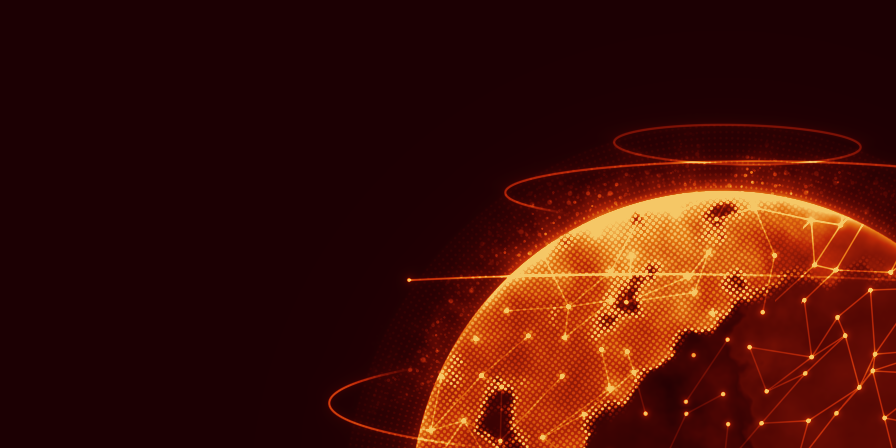
Give the GLSL for this background, as a Shadertoy shader.

```glsl
// A glowing ember globe rises at the lower right inside a dotted shell.
// Every layer adds to one scalar "heat", which a colour ramp turns into
// dark red, orange and pale gold; noise shapes the land and the particle clouds.

const vec2 GLOBE_CENTER = vec2(1.615, -0.125);
const float GLOBE_RADIUS = 0.698;
const float SHELL_RADIUS = 0.846;

vec2 hash2(vec2 p) {
    vec3 q = fract(p.xyx * vec3(0.1031, 0.1030, 0.0973));
    q += dot(q, q.yzx + 33.33);
    return fract((q.xx + q.yz) * q.zy);
}

float gradientNoise(vec2 p) {
    vec2 i = floor(p), f = fract(p);
    vec2 u = f * f * f * (f * (f * 6.0 - 15.0) + 10.0);
    vec4 corner;
    for (int k = 0; k < 4; k++) {
        vec2 o = vec2(k & 1, k >> 1);
        corner[k] = dot(hash2(i + o) * 2.0 - 1.0, f - o);
    }
    return mix(mix(corner.x, corner.y, u.x), mix(corner.z, corner.w, u.x), u.y);
}

float fbm(vec2 p) {
    float sum = 0.0, amp = 1.0;
    for (int i = 0; i < 4; i++) {
        sum += amp * gradientNoise(p);
        p = mat2(1.6, 1.2, -1.2, 1.6) * p + 7.3;
        amp *= 0.5;
    }
    return sum;
}

float stroke(float dist, float width, float px) {
    return 1.0 - smoothstep(width - px * 0.5, width + px, dist);
}

float segmentDistance(vec2 p, vec2 a, vec2 b) {
    vec2 pa = p - a, ba = b - a;
    return length(pa - ba * clamp(dot(pa, ba) / dot(ba, ba), 0.0, 1.0));
}

float dotGrid(vec2 p, float pitch, float radius, float px) {
    return stroke(length(fract(p / pitch) - 0.5) * pitch, radius, px);
}

float ellipseDistance(vec2 q, vec2 axes) {
    float f = length(q / axes);
    return abs(f - 1.0) * f / max(length(q / (axes * axes)), 1e-4);
}

// Soft round particles, one per jittered cell.
float particles(vec2 p, float pitch) {
    vec2 cell = floor(p / pitch);
    float sum = 0.0;
    for (int k = 0; k < 9; k++) {
        vec2 id = cell + vec2(k % 3 - 1, k / 3 - 1);
        vec2 rnd = hash2(id);
        float radius = pitch * mix(0.15, 0.42, rnd.x * rnd.y);
        float d = length(p - (id + rnd) * pitch);
        sum += (1.0 - smoothstep(radius * 0.4, radius, d)) * (0.4 + 0.6 * rnd.y);
    }
    return sum;
}

vec2 netNode(vec2 id) { return id + 0.12 + 0.76 * hash2(id + 19.0); }

// Returns line coverage in x and node coverage in y.
vec2 network(vec2 p, float pitch, float density, float px) {
    vec2 g = p / pitch, cell = floor(g), net = vec2(0.0);
    for (int k = 0; k < 9; k++) {
        vec2 id = cell + vec2(k % 3 - 1, k / 3 - 1), a = netNode(id);
        for (int e = 1; e < 4; e++) {
            vec2 next = id + vec2(e & 1, e >> 1);
            float on = step(hash2(id + float(e) * 41.0).x, density);
            float d = segmentDistance(g, a, netNode(next)) * pitch;
            net.x = max(net.x, on * stroke(d, 0.0012, px));
        }
        float d = length(g - a) * pitch;
        net.y = max(net.y, stroke(d, 0.0045, px) + 0.35 * exp(-d * d / 0.00012));
    }
    return net;
}

vec3 heatRamp(float h) {
    vec3 c = mix(vec3(0.11, 0.0, 0.01), vec3(0.30, 0.02, 0.01), clamp(h, 0.0, 1.0));
    c = mix(c, vec3(0.49, 0.07, 0.02), clamp(h - 1.0, 0.0, 1.0));
    c = mix(c, vec3(0.74, 0.16, 0.03), clamp(h - 2.0, 0.0, 1.0));
    c = mix(c, vec3(0.89, 0.46, 0.07), clamp(h - 3.0, 0.0, 1.0));
    return mix(c, vec3(0.96, 0.78, 0.40), clamp(h - 4.0, 0.0, 1.0));
}

// Land, coast dots, lit rim and network on the globe face.
float globeHeat(vec2 p, float depth, float sun, float px) {
    float rough = fbm(p * 9.0);
    float shore = p.y - 0.40 + 0.88 * pow(1.95 - p.x, 2.0) + 0.07 * rough;
    float lakes = 0.09 * (fbm(p * 7.0 + 3.7) + 0.36);
    float land = min(shore, lakes);
    float east = smoothstep(1.62, 1.9, p.x);
    float grid = dotGrid(mat2(0.8, 0.6, -0.6, 0.8) * p, 0.0105, 0.003, px);
    float landHeat = mix(2.65, 1.9, east) + 0.7 * rough + 0.9 * grid * (1.0 - east);
    landHeat += 0.9 * exp(-dot(p - vec2(1.5, 0.42), p - vec2(1.5, 0.42)) / 0.035);
    float farLand = smoothstep(0.0, 0.03, p.x - 1.62 - 0.12 * rough - 0.3 * abs(p.y - 0.2));
    float heat = mix(0.65 + 0.7 * farLand + 0.3 * rough, landHeat, smoothstep(-0.012, 0.012, land));
    heat += 2.6 * grid * exp(-land * land / 0.00015) * (1.0 - 0.7 * east);
    heat += sun * (2.3 * exp(-depth / 0.055) + 0.5 * rough) + 1.5 * exp(-depth / 0.012);
    vec2 net = network(p, 0.092, mix(0.38, 0.7, east), px);
    return heat + net.x * mix(0.9, 1.7, east) + net.y * 3.0;
}

void mainImage(out vec4 fragColor, in vec2 fragCoord) {
    float px = 1.0 / iResolution.y;
    vec2 p = fragCoord * px, rel = p - GLOBE_CENTER;
    float dist = length(rel), gap = dist - GLOBE_RADIUS;
    vec2 dir = rel / max(dist, 1e-4);
    float sun = smoothstep(0.45, 0.95, dir.y) * (1.0 - 0.75 * smoothstep(0.3, 0.6, dir.x));

    // Halo, dotted shell and gold particle clouds
    float inShell = 1.0 - smoothstep(-0.005, 0.005, dist - SHELL_RADIUS);
    float halo = max(gap, 0.0);
    float outer = (0.8 + 2.3 * sun) * exp(-halo / 0.025) + 0.5 * exp(-halo / 0.09);
    vec2 polar = vec2(atan(rel.x, rel.y) * SHELL_RADIUS, dist);
    outer += inShell * (0.1 + 0.8 * dotGrid(polar, 0.0135, 0.0022, px) * exp(-halo / 0.12));
    float cloud = smoothstep(-0.25, 0.35, fbm(p * 8.0 + 2.0)) * exp(-pow((gap - 0.045) / 0.055, 2.0));
    outer += cloud * (0.7 + 2.4 * particles(p, 0.022));
    float heat = mix(globeHeat(p, max(-gap, 0.0), sun, px), outer, smoothstep(-px, px, gap));

    // Orbit rings
    vec2 q = p - vec2(1.646, 0.677);
    float d = ellipseDistance(q + vec2(0.0, 0.02 * q.x), vec2(0.275, 0.044));
    heat += 1.5 * stroke(d, 0.002, px) + 0.4 * exp(-d / 0.008);
    q = p - vec2(1.693, 0.570);
    d = ellipseDistance(q, vec2(0.565, 0.070));
    float fade = max(smoothstep(-0.01, 0.01, q.y), 1.0 - smoothstep(1.16, 1.28, p.x));
    heat += fade * (2.1 * stroke(d, 0.002, px) + 0.5 * exp(-d / 0.008));
    q = p - vec2(1.615, 0.10);
    d = ellipseDistance(q, vec2(0.88, 0.125));
    fade = 1.0 - smoothstep(0.76, q.y > 0.0 ? 0.95 : 1.15, p.x);
    heat += fade * (2.8 * stroke(d, 0.002, px) + 0.5 * exp(-d / 0.008));

    // Light streak with a bright head
    d = abs(p.y - 0.388 + 0.045 * pow(p.x - 1.46, 2.0));
    fade = smoothstep(0.908, 0.914, p.x) * (1.0 - 0.7 * smoothstep(1.1, 1.9, p.x));
    heat += fade * (2.5 * stroke(d, 0.0018, px) + 0.5 * exp(-d / 0.006));
    d = length(p - vec2(0.913, 0.375));
    heat += 3.0 * stroke(d, 0.004, px) + 1.2 * exp(-d / 0.008);

    fragColor = vec4(heatRamp(heat), 1.0);
}
```
